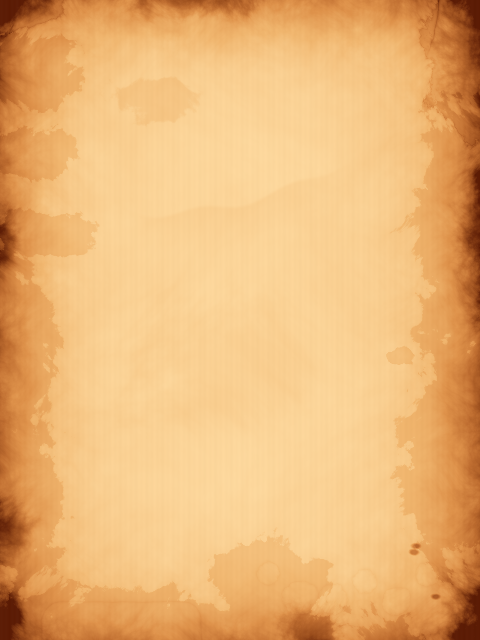
A Shadertoy shader for this background:

```glsl
// Aged parchment: a pale warm sheet with scorched borders, ragged stains and faint fibres.

vec2 hash2(vec2 p) {
    return fract(sin(vec2(dot(p, vec2(127.1, 311.7)), dot(p, vec2(269.5, 183.3)))) * 43758.5);
}

// Distance to the nearest scattered cell point
float cellular(vec2 p) {
    vec2 cell = floor(p), local = fract(p);
    float nearest = 2.0;
    for (int y = -1; y <= 1; y++)
    for (int x = -1; x <= 1; x++) {
        vec2 offset = vec2(x, y);
        vec2 delta = offset + hash2(cell + offset) - local;
        nearest = min(nearest, dot(delta, delta));
    }
    return sqrt(nearest);
}

// Layered cellular noise, centred near zero
float mottle(vec2 p) {
    float sum = 0.0, amp = 1.0;
    p += 0.3 * sin(p.yx * 1.7 + 1.3 * sin(p * 0.9));
    for (int i = 0; i < 5; i++) {
        sum += amp * (cellular(p) - 0.42);
        p = mat2(1.6, 1.2, -1.2, 1.6) * p + 7.3;
        amp *= 0.58;
    }
    return sum;
}

// Signed field of an elliptical blot, positive inside
float blot(vec2 p, vec2 centre, vec2 radius) {
    return 1.0 - length((p - centre) / radius);
}

// Brown scale from pale paper (0) to burnt umber (1)
vec3 parchment(float tone) {
    float t = clamp(tone, 0.0, 1.0) * 5.0;
    vec3 c = mix(vec3(0.99, 0.845, 0.615), vec3(0.94, 0.71, 0.43), clamp(t, 0.0, 1.0));
    c = mix(c, vec3(0.87, 0.57, 0.29), clamp(t - 1.0, 0.0, 1.0));
    c = mix(c, vec3(0.75, 0.43, 0.19), clamp(t - 2.0, 0.0, 1.0));
    c = mix(c, vec3(0.60, 0.30, 0.11), clamp(t - 3.0, 0.0, 1.0));
    return mix(c, vec3(0.36, 0.11, 0.02), clamp(t - 4.0, 0.0, 1.0));
}

void mainImage(out vec4 fragColor, in vec2 fragCoord) {
    vec2 p = fragCoord / iResolution.xy * vec2(0.75, 1.0);
    float coarse = mottle(p * 9.0);
    float fine = mottle(p * 26.0 + 4.0);
    float ragged = coarse * 0.7 + fine * 0.45;

    // Border shading, stronger at the sides
    float border = 0.58 * exp(-p.x / 0.058) + 0.60 * exp((p.x - 0.75) / 0.062)
                 + 0.47 * exp((p.y - 1.0) / 0.055) + 0.42 * exp(-p.y / 0.06);
    float tone = border * (1.0 + 0.22 * coarse + 0.3 * fine);

    // Ragged tan stains creeping in from the edges
    float stain = max(blot(p, vec2(0.05, 0.76), vec2(0.085, 0.04)),
                      blot(p, vec2(0.08, 0.635), vec2(0.085, 0.038)));
    stain = max(stain, blot(p, vec2(0.05, 0.90), vec2(0.065, 0.06)));
    stain = max(stain, blot(p, vec2(0.01, 0.45), vec2(0.068, 0.16)));
    stain = max(stain, blot(p, vec2(0.02, 0.22), vec2(0.072, 0.14)));
    stain = max(stain, blot(p, vec2(0.42, 0.08), vec2(0.095, 0.07)));
    stain = max(stain, blot(p, vec2(0.74, 0.60), vec2(0.095, 0.24)));
    stain = max(stain, blot(p, vec2(0.72, 0.27), vec2(0.10, 0.16)));
    stain = max(stain, blot(p, vec2(0.625, 0.443), vec2(0.024, 0.018)));
    stain = max(stain, blot(p, vec2(0.25, -0.01), vec2(0.36, 0.085)));
    stain += ragged * 0.75;
    tone += smoothstep(0.0, 0.09, stain) * (0.075 + 0.035 * exp(-stain * 7.0));
    float faint = blot(p, vec2(0.24, 0.85), vec2(0.07, 0.035)) + ragged * 0.8;
    tone += 0.06 * smoothstep(0.0, 0.25, faint);

    // Scorched patches around the rim
    float burn = max(blot(p, vec2(0.30, 1.01), vec2(0.13, 0.04)),
                     blot(p, vec2(0.76, 0.62), vec2(0.045, 0.14)));
    burn = max(burn, blot(p, vec2(0.75, 0.03), vec2(0.065, 0.10)));
    burn = max(burn, blot(p, vec2(0.49, 0.01), vec2(0.055, 0.055)));
    burn = max(burn, blot(p, vec2(0.0, 0.165), vec2(0.05, 0.06)));
    burn = max(burn, blot(p, vec2(0.0, 0.62), vec2(0.03, 0.06)));
    burn = max(burn, blot(p, vec2(0.0, 0.04), vec2(0.035, 0.06)));
    tone += 0.27 * smoothstep(-0.15, 0.75, burn + ragged * 0.6);

    // Corner scorches with dark tide edges
    float corner = max(blot(p, vec2(0.0, 1.01), vec2(0.11, 0.06)),
                       blot(p, vec2(0.76, 0.93), vec2(0.09, 0.15))) + ragged * 0.4;
    tone += 0.20 * smoothstep(-0.1, 0.5, corner) + 0.14 * exp(-abs(corner) * 32.0);

    // Broad cloudy tint and a soft tide line across the sheet
    float cloud = 0.5 + 0.5 * sin(p.x * 17.0 + 2.0 * sin(p.y * 9.0)) * sin(p.y * 13.0 + 1.0);
    tone += 0.018 * cloud + 0.022 * coarse;
    tone += 0.04 * smoothstep(-0.3, 0.8, blot(p, vec2(0.33, 0.44), vec2(0.15, 0.10)) + coarse * 0.6);
    float tide = 0.67 + 0.9 * (p.x - 0.24) * (p.x - 0.24) + 0.006 * sin(p.x * 45.0) - p.y;
    tone += 0.04 * smoothstep(0.0, 0.008, tide) * exp(-max(tide, 0.0) * 12.0)
          * smoothstep(0.19, 0.27, p.x) * smoothstep(0.58, 0.46, p.x);

    // Faint water rings and small dark drops at lower right
    for (int i = 0; i < 6; i++) {
        float k = float(i);
        vec2 seed = hash2(vec2(k, 5.0));
        float ring = length(p - vec2(0.42 + 0.05 * k, 0.06 + 0.05 * seed.x)) - 0.015 - 0.014 * seed.y;
        tone += 0.04 * exp(-abs(ring + 0.006 * fine) * 500.0) - 0.012 * smoothstep(0.004, -0.004, ring);
    }
    for (int i = 0; i < 3; i++) {
        float k = float(i);
        vec2 centre = vec2(0.651 - 0.0225 * k + 0.0185 * k * k, 0.147 + 0.0195 * k - 0.0295 * k * k);
        float drop = length((p - centre) * vec2(0.8, 1.3)) - 0.005 + 0.003 * fine;
        tone += 0.36 * smoothstep(0.003, -0.002, drop);
    }

    // Curled crease at lower left and crack at upper right
    vec2 q = abs(p - vec2(0.19, 0.0)) - vec2(0.095, 0.03);
    float crease = length(max(q, 0.0)) - 0.03 + 0.004 * coarse;
    tone += 0.05 * exp(-abs(crease) * 500.0);
    float crack = p.x - 0.685 + 2.2 * (1.0 - p.y) * (1.0 - p.y) + 0.006 * coarse;
    tone += 0.2 * exp(-abs(crack) * 600.0) * smoothstep(0.90, 0.95, p.y);

    // Vertical fibres
    float fibre = sin(p.x * 760.0) + 0.7 * sin(p.x * 293.0 + 0.4 * sin(p.y * 20.0));
    fragColor = vec4(parchment(tone) + 0.004 * fibre, 1.0);
}
```
